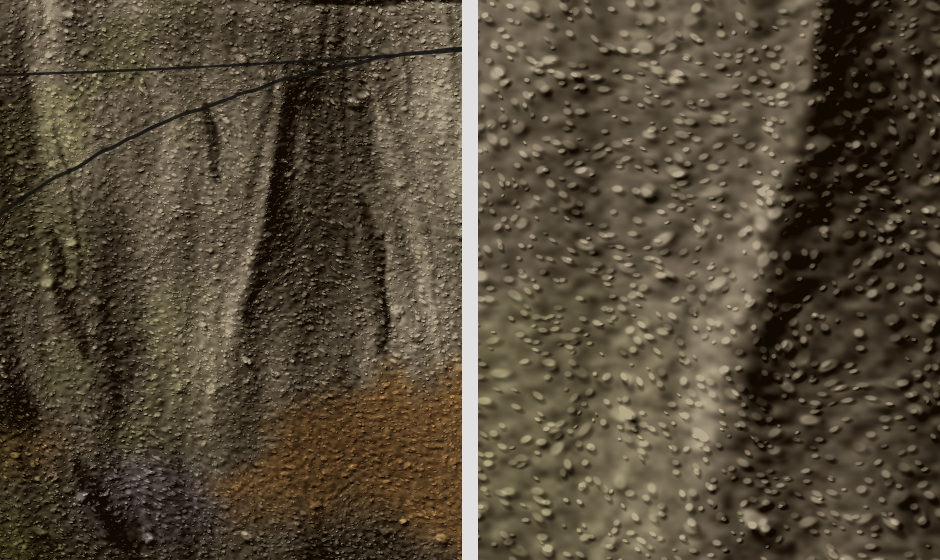
Left: the whole. Right: its middle third, enlarged.
A WebGL 2 fragment shader for this texture:

```glsl
#version 300 es
precision highp float;
// Eroded gravel cliff with leaning gullies, ochre scree and two slack cables.
uniform vec2 u_resolution;
out vec4 fragColor;

float hash(vec2 p) {
  return fract(sin(dot(p, vec2(127.1, 311.7))) * 43758.5);
}

float noise(vec2 p) {
  vec2 i = floor(p), f = fract(p);
  f = f * f * (3.0 - 2.0 * f);
  return mix(mix(hash(i), hash(i + vec2(1, 0)), f.x),
             mix(hash(i + vec2(0, 1)), hash(i + vec2(1, 1)), f.x), f.y);
}

float fbm(vec2 p) {
  float sum = 0.0, gain = 0.53;
  for (int i = 0; i < 4; i++) {
    sum += gain * noise(p);
    p = p * 2.03 + 17.3;
    gain *= 0.5;
  }
  return sum;
}

// Flattened stones, lit from the upper left, each with a shadow below
float pebbles(vec2 p, float density) {
  p *= vec2(0.72, 1.0);
  vec2 cell = floor(p);
  float sum = 0.0;
  for (int j = -1; j <= 1; j++)
    for (int i = -1; i <= 1; i++) {
      vec2 id = cell + vec2(i, j);
      vec2 jitter = vec2(hash(id), hash(id + 31.7));
      float size = mix(0.16, 0.46, hash(id + 73.1));
      vec2 d = p - id - jitter;
      d.y += d.x * (jitter.x - 0.4);
      float lit = 1.0 - smoothstep(size * 0.4, size, length(d));
      float shadow = 1.0 - smoothstep(size * 0.3, size * 1.2, length(d - size * vec2(0.5, -0.8)));
      float present = step(hash(id + 11.9), density);
      sum += present * (lit * (0.35 + 0.75 * jitter.y) - 0.6 * shadow * (1.0 - lit));
    }
  return sum;
}

// Soft tapered stroke from a to b
float stroke(vec2 p, vec2 a, vec2 b, float width) {
  vec2 ab = b - a;
  float t = clamp(dot(p - a, ab) / dot(ab, ab), 0.0, 1.0);
  float w = width * (0.55 + 0.45 * sin(3.14 * t));
  return 1.0 - smoothstep(w * 0.25, w, length(p - a - ab * t));
}

float cable(float offset, float slope, float width) {
  float pixel = 1.0 / u_resolution.y;
  return 1.0 - smoothstep(width - pixel * 0.5, width + pixel, abs(offset) / sqrt(1.0 + slope * slope));
}

void main() {
  vec2 p = gl_FragCoord.xy / u_resolution.y;
  vec2 wobble = vec2(fbm(p * 9.0), fbm(p * 9.0 + 40.0)) - 0.5;
  vec2 q = p + 0.035 * wobble;

  // Gullies lean in alternating directions across the face
  float across = q.x + 0.14 * cos(9.4 * q.x - 0.9) * (q.y - 0.5);
  float scree = smoothstep(-0.04, 0.05, 0.16 + 0.23 * p.x - p.y + 0.16 * wobble.x)
              * smoothstep(0.38, 0.52, p.x + 0.3 * wobble.y)
              * smoothstep(0.02, 0.15, p.y + 0.5 * max(p.x - 0.62, 0.0) + 0.1 * wobble.y);
  float face = (1.0 - 0.85 * scree) * mix(0.6, 1.0, smoothstep(0.1, 0.4, p.y));

  float tone = 0.36 + 0.35 * (fbm(q * 5.0) - 0.5);
  tone += face * 1.05 * (fbm(vec2(across * 15.0, q.y * 2.4)) - 0.5);
  tone += face * 0.26 * (noise(vec2(across * 48.0, q.y * 7.0)) - 0.5);
  float crevice = 1.0 - smoothstep(0.0, 0.11, abs(noise(vec2(across * 11.0 + 5.0, q.y * 2.1)) - 0.5));
  tone -= face * 0.3 * crevice * smoothstep(0.35, 0.65, noise(q * 7.0 + 9.0));
  tone += 0.15 * smoothstep(0.5, 0.8, p.x) * smoothstep(0.25, 0.5, p.y);
  tone -= 0.09 * (1.0 - smoothstep(0.1, 0.35, p.y)) * (1.0 - scree);
  tone += 0.04 * scree;

  // Main ribs and hollows
  tone += 0.30 * stroke(q, vec2(0.50, 0.87), vec2(0.41, 0.40), 0.018);
  tone += 0.24 * stroke(q, vec2(0.69, 0.80), vec2(0.79, 0.36), 0.032);
  tone -= 0.28 * stroke(q, vec2(0.53, 0.86), vec2(0.45, 0.44), 0.030);
  tone -= 0.36 * stroke(q, vec2(0.65, 0.64), vec2(0.68, 0.38), 0.026);
  tone -= 0.40 * stroke(q, vec2(0.365, 0.81), vec2(0.385, 0.68), 0.016);
  tone -= 0.36 * stroke(q, vec2(0.08, 0.58), vec2(0.16, 0.36), 0.024);
  tone -= 0.32 * stroke(q, vec2(0.14, 0.17), vec2(0.22, 0.03), 0.028);

  // Grit relief and three sizes of stone
  vec2 grit = q * vec2(105.0, 150.0);
  tone += 0.38 * (noise(grit) - noise(grit + vec2(-0.4, 0.7)));
  tone += 0.22 * (noise(p * vec2(210.0, 260.0)) - 0.5);
  float stony = mix(0.75, 1.15, noise(q * 8.0 + 3.0)) * (1.0 - 0.3 * scree);
  tone += stony * 0.50 * pebbles(q * 150.0, 0.6);
  tone += stony * 0.46 * pebbles(q * 88.0 + 7.0, 0.42);
  tone += 0.55 * pebbles(p * 42.0 + 19.0, 0.07);

  // Pale lip under the dark upper edge
  float edge = p.y - 0.988 + 0.025 * wobble.x + 0.02 * (0.62 - p.x);
  tone += 0.16 * smoothstep(-0.03, -0.005, edge);
  tone -= 0.65 * smoothstep(-0.003, 0.006, edge) * smoothstep(0.45, 0.6, p.x);

  // Rock ramp, then ochre, moss and slate tints
  vec3 color = vec3(0.12, 0.09, 0.05) + clamp(tone, -0.12, 1.25) * vec3(0.47, 0.45, 0.40);
  float rust = 0.6 * (1.0 - smoothstep(0.03, 0.14, length((p - vec2(0.03, 0.2)) * vec2(1.0, 1.6))));
  color *= mix(vec3(1.0), vec3(1.14, 0.94, 0.68), max(scree, rust));
  float moss = (1.0 - smoothstep(0.02, 0.12, length(p * vec2(0.7, 1.3))))
             + 0.35 * smoothstep(0.5, 0.7, noise(q * 9.0 + 60.0)) * (1.0 - smoothstep(0.2, 0.5, p.x));
  color *= mix(vec3(1.0), vec3(0.95, 1.04, 0.72), clamp(moss, 0.0, 1.0));
  float slate = 1.0 - smoothstep(0.04, 0.17, length((p - vec2(0.26, 0.09)) * vec2(0.8, 1.2)));
  color *= mix(vec3(1.0), vec3(0.97, 0.99, 1.2), slate);

  // Cables
  float upper = p.y - (0.866 + 0.03 * p.x + 0.028 * p.x * p.x);
  float lower = p.y - (0.62 + 0.65 * p.x - 0.36 * p.x * p.x) - 0.006 * (noise(p.xx * 22.0) - 0.5);
  float wires = max(cable(upper, 0.05, 0.0018), cable(lower, 0.65 - 0.72 * p.x, 0.0026));
  color = mix(color, vec3(0.07, 0.065, 0.06), 0.88 * wires);
  fragColor = vec4(color, 1.0);
}
```
